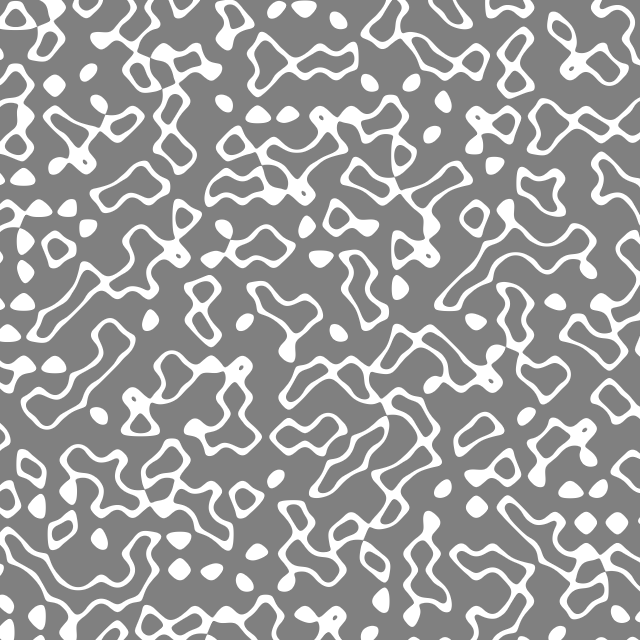
Reproduce this pattern procedurally as a WebGL 1 fragment shader.

```glsl
precision highp float;
// White contour bands of diagonal-gradient noise on grey: rings, strips and blobs.

uniform vec2 u_resolution;

#define CELLS 20.48       // noise cells across the canvas
#define BAND_LOW 0.05     // noise value where the white band starts
#define BAND_HIGH 0.302   // noise value where the white band ends
#define SEED 17.0
#define GROUND vec3(0.5)
#define BAND vec3(1.0)

float hash(vec2 p) {
  return fract(sin(dot(p, vec2(127.1, 311.7))) * 43758.5453);
}

// One of the four diagonals (+-1, +-1) for each lattice point
vec2 diagonal(vec2 cell) {
  vec2 r = vec2(hash(cell + SEED), hash(cell + SEED + 57.3));
  return step(0.5, r) * 2.0 - 1.0;
}

float cornerSlope(vec2 cell, vec2 f, vec2 corner) {
  return dot(diagonal(cell + corner), f - corner);
}

// Gradient noise with quintic fade
float gradientNoise(vec2 p) {
  vec2 cell = floor(p);
  vec2 f = p - cell;
  vec2 fade = f * f * f * (f * (f * 6.0 - 15.0) + 10.0);
  float bottom = mix(cornerSlope(cell, f, vec2(0.0, 0.0)),
                     cornerSlope(cell, f, vec2(1.0, 0.0)), fade.x);
  float top = mix(cornerSlope(cell, f, vec2(0.0, 1.0)),
                  cornerSlope(cell, f, vec2(1.0, 1.0)), fade.x);
  return mix(bottom, top, fade.y);
}

void main() {
  float pixel = CELLS / min(u_resolution.x, u_resolution.y);
  vec2 p = gl_FragCoord.xy * pixel;
  float n = gradientNoise(p);

  // Change of the noise over one pixel, for edges one pixel wide
  vec2 change = vec2(gradientNoise(p + vec2(pixel, 0.0)),
                     gradientNoise(p + vec2(0.0, pixel))) - n;
  float edge = max(length(change), 0.001);

  // Signed depth inside the band
  float depth = min(n - BAND_LOW, BAND_HIGH - n);
  float coverage = clamp(depth / edge + 0.5, 0.0, 1.0);

  gl_FragColor = vec4(mix(GROUND, BAND, coverage), 1.0);
}
```
